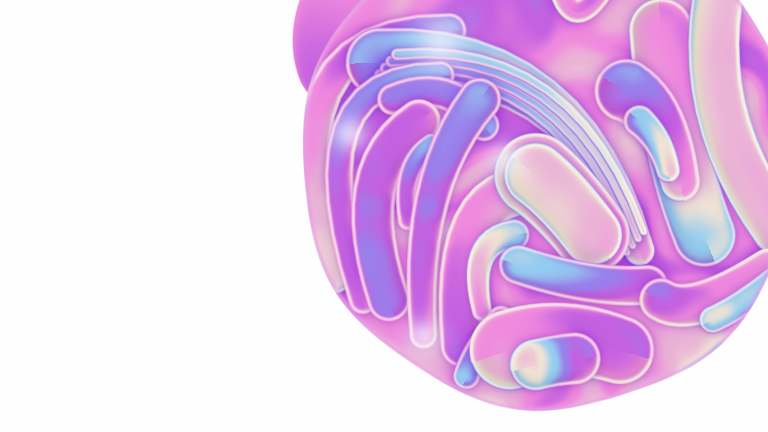
A Shadertoy shader for this background:

```glsl
// Glossy iridescent blob of folded ribbons, cropped at upper right on a white ground.
#define BACKGROUND vec3(0.995)
#define BODY_CENTER vec2(127.3, 63.0)
#define BODY_RADIUS 57.6
#define SWIRL_SCALE 0.055
#define SWIRL_AMOUNT 1.1
#define FRINGE_SHIFT 2.4
#define FRINGE_WIDTH 0.9
#define RIM_GLOSS 0.75
#define CURVE_STEPS 12

// Thin-film colours: pink, violet, periwinkle, sky, cream, blush
const vec3 FILM[6] = vec3[6](
    vec3(0.94, 0.54, 0.87), vec3(0.77, 0.38, 0.88), vec3(0.60, 0.50, 0.92),
    vec3(0.58, 0.80, 0.94), vec3(0.94, 0.89, 0.83), vec3(0.92, 0.70, 0.84));

float swirl;  // shared slow hue variation
float aa;     // edge softness, one pixel in percent of height

vec3 film(float hue) {
    float h = mod(hue, 6.0);
    int i = int(h) % 6;
    return mix(FILM[i], FILM[(i + 1) % 6], smoothstep(0.0, 1.0, fract(h)));
}

vec2 hashGradient(vec2 cell) {
    float angle = 6.2832 * fract(sin(dot(cell, vec2(127.1, 311.7))) * 43758.5);
    return vec2(cos(angle), sin(angle));
}

float gradientNoise(vec2 p) {
    vec2 i = floor(p), f = fract(p), e = vec2(1.0, 0.0);
    vec2 u = f * f * f * (f * (f * 6.0 - 15.0) + 10.0);
    float low = mix(dot(hashGradient(i), f), dot(hashGradient(i + e), f - e), u.x);
    float high = mix(dot(hashGradient(i + e.yx), f - e.yx),
                     dot(hashGradient(i + 1.0), f - 1.0), u.x);
    return mix(low, high, u.y);
}

// Quadratic curve: distance, position along it, and side
vec3 curve(vec2 p, vec2 a, vec2 b, vec2 c) {
    vec3 nearest = vec3(1e4, 0.0, 1.0);
    vec2 from = a;
    for (int i = 1; i <= CURVE_STEPS; i++) {
        float t = float(i) / float(CURVE_STEPS);
        vec2 to = mix(mix(a, b, t), mix(b, c, t), t);
        vec2 s = to - from, r = p - from;
        float k = clamp(dot(r, s) / dot(s, s), 0.0, 1.0);
        float d = length(r - s * k);
        if (d < nearest.x)
            nearest = vec3(d, t + (k - 1.0) / float(CURVE_STEPS), sign(s.x * r.y - s.y * r.x));
        from = to;
    }
    return nearest;
}

// Glossy ribbon: width and hue run from start to end, span shifts hue across
void fold(inout vec3 col, vec2 p, vec2 a, vec2 b, vec2 c, vec2 width, vec2 hue, float span) {
    vec3 q = curve(p, a, b, c);
    float w = mix(width.x, width.y, q.y), d = q.x - w;
    float across = q.z * q.x / w;
    float h = mix(hue.x, hue.y, q.y) + span * across + 0.6 * swirl;
    vec3 skin = film(h - FRINGE_SHIFT * exp(min(d, 0.0) / FRINGE_WIDTH));
    skin *= 1.0 - 0.08 * smoothstep(0.2, 1.0, -across);
    float line = exp(-pow((d + 0.5) / 0.4, 2.0));
    skin = mix(skin, vec3(1.0, 0.95, 0.93), RIM_GLOSS * line);
    col *= mix(vec3(1.0), vec3(0.88, 0.76, 0.97), exp(-max(d, 0.0) / 1.0));
    col = mix(col, skin, smoothstep(aa, -aa, d));
}

void mainImage(out vec4 fragColor, in vec2 fragCoord) {
    aa = 100.0 / iResolution.y;
    vec2 p = fragCoord * aa;  // percent of canvas height
    vec2 r = p - BODY_CENTER;
    float body = length(r) - BODY_RADIUS - 0.7 * sin(7.0 * atan(r.y, r.x) + 1.0);
    vec3 col = BACKGROUND;
    fragColor = vec4(col, 1.0);
    if (p.x < 65.0) return;

    float warp = gradientNoise(p * 0.04 + 3.0);
    swirl = SWIRL_AMOUNT * gradientNoise(p * SWIRL_SCALE + 1.5 * warp);

    // Lobe behind, then the round body
    vec3 lobe = curve(p, vec2(83, 102), vec2(77.5, 93), vec2(80, 86));
    float lobeEdge = lobe.x - 11.5;
    vec3 lobeSkin = film(0.1 + 0.8 * lobe.y - 0.5 * exp(lobeEdge));
    col = mix(col, lobeSkin, smoothstep(aa, -aa, lobeEdge));
    vec3 skin = film(5.9 + 2.6 * swirl + 1.2 * warp - 1.2 * exp(min(body, 0.0)));
    col = mix(col, skin, smoothstep(aa, -aa, body));
    vec3 backdrop = col;

    // Left arches and the diagonal streaks
    fold(col, p, vec2(77.5, 36), vec2(60, 93.5), vec2(104, 93), vec2(4), vec2(4.3, 8.2), 0.4);
    fold(col, p, vec2(88, 85.6), vec2(132, 90), vec2(148, 42), vec2(8, 3.5), vec2(2.2, 5.2), 0.8);
    for (int i = 0; i < 4; i++) {
        vec2 o = vec2(1.3, 1.6) * (float(i) - 1.5);
        fold(col, p, vec2(90, 85) + o, vec2(131, 89) + o, vec2(147, 44) + o,
             vec2(1.5, 0.9), vec2(2.0 + 0.4 * float(i), 5.2), 0.4);
    }
    fold(col, p, vec2(84, 30.6), vec2(67, 83), vec2(102, 82.6), vec2(3.3), vec2(0.8, 2.6), 0.6);
    fold(col, p, vec2(91, 77), vec2(104, 82.6), vec2(112, 71), vec2(3.7), vec2(1.6, 2.4), 0.5);

    // Petal, its inner loop and the dark strip
    fold(col, p, vec2(90, 30.6), vec2(80, 60.6), vec2(97, 72), vec2(5), vec2(2.0, 0.8), 0.4);
    fold(col, p, vec2(94.4, 49), vec2(92.6, 62), vec2(100, 66.4), vec2(2.3, 2.8), vec2(1.0, 3.0), 0.5);
    fold(col, p, vec2(98, 22.5), vec2(95.4, 57.6), vec2(111, 77), vec2(3.2, 5), vec2(0.9, 2.4), 0.4);

    // Central arch and the cream tongue
    fold(col, p, vec2(107, 20), vec2(104, 57.6), vec2(125, 56), vec2(5, 5.8), vec2(1.4, -1.2), 0.5);
    fold(col, p, vec2(111.6, 28), vec2(108, 44.4), vec2(119, 45.6), vec2(2.3, 3.7), vec2(0.2, -2.4), 0.5);
    fold(col, p, vec2(124, 59.5), vec2(130, 55), vec2(137, 45.6), vec2(9.7, 8.8), vec2(5.0, 6.0), 0.4);
    fold(col, p, vec2(124, 59.5), vec2(130, 55), vec2(137, 45.6), vec2(7.4, 7), vec2(4.5, 4.9), 0.4);

    // Right ribbons around the eye, and the top loop
    fold(col, p, vec2(153, 93), vec2(155, 65), vec2(163, 45.6), vec2(7.4), vec2(6.2, 3.4), 0.7);
    fold(col, p, vec2(145, 79), vec2(154, 74.5), vec2(157.4, 58), vec2(7.4, 4.6), vec2(1.9, -0.5), 0.8);
    fold(col, p, vec2(148, 72), vec2(153, 67.6), vec2(154.6, 60.6), vec2(3.7, 2.8), vec2(3.0, 4.6), 0.8);
    fold(col, p, vec2(167, 105), vec2(160, 74.5), vec2(180, 47), vec2(6), vec2(4.5, 5.2), 0.6);
    fold(col, p, vec2(130, 102), vec2(133, 93), vec2(139, 102), vec2(2.8), vec2(0.0, 1.0), 0.5);

    // Lower band, right folds and the bowl
    fold(col, p, vec2(120, 38.7), vec2(137, 33), vec2(150, 34), vec2(4.6), vec2(3.2, 0.8), 0.7);
    fold(col, p, vec2(153, 30.6), vec2(160, 26), vec2(178, 37.5), vec2(5), vec2(1.5, -0.8), 0.8);
    fold(col, p, vec2(165, 26), vec2(171, 28.7), vec2(179, 35), vec2(3.2), vec2(4.0, 3.0), 0.5);
    fold(col, p, vec2(108, 13), vec2(110, 19), vec2(116, 26), vec2(3.2), vec2(3.0, 0.3), 0.6);
    fold(col, p, vec2(118, 19), vec2(130, 23.6), vec2(143.5, 19), vec2(9.3, 7.9), vec2(-0.6, 1.0), 0.8);
    fold(col, p, vec2(124, 15.5), vec2(128.5, 16.7), vec2(133, 17), vec2(6), vec2(4.2, 1.3), 0.5);

    // Soft white reflections: centre and radius
    const vec3 GLOWS[4] = vec3[4](vec3(81, 69, 4), vec3(102, 90, 6), vec3(98, 22, 4), vec3(117, 63, 4));
    for (int i = 0; i < 4; i++) {
        vec2 g = (p - GLOWS[i].xy) / GLOWS[i].z;
        col = mix(col, vec3(0.97, 0.96, 0.99), 0.7 * exp(-dot(g, g)));
    }

    // Trim to the body and tint its rim
    col = mix(col, vec3(0.90, 0.60, 0.93), 0.6 * exp(-pow((body + 0.4) / 0.5, 2.0)));
    fragColor = vec4(mix(backdrop, col, smoothstep(aa, -aa, body)), 1.0);
}
```
